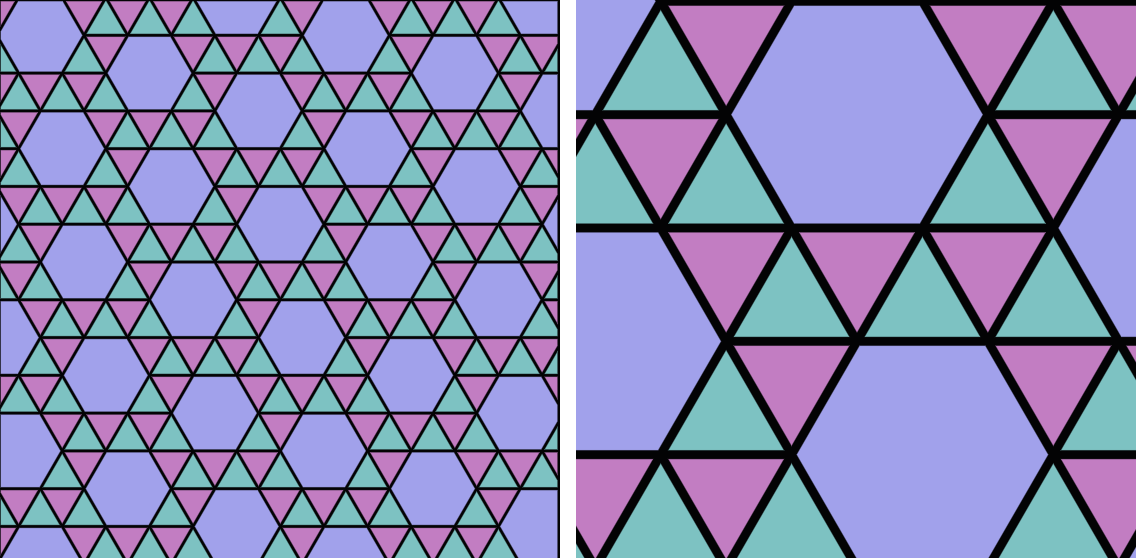
Left: the whole. Right: its middle third, enlarged.
This pattern is drawn by a WebGL 2 fragment shader. Its source:

```glsl
#version 300 es
precision highp float;
// Snub trihexagonal tiling: a triangular lattice where every seventh vertex
// is removed, merging its six triangles into a hexagon. Skewed lattice
// coordinates give the triangle, barycentric weights give edge distances.

uniform vec2 u_resolution;
out vec4 fragColor;

// Lengths are in canvas widths, except LINE_HALF in triangle edges
const float EDGE = 0.0779;
const vec2 HEX_CENTER = vec2(0.2669, 0.8659);
const float LINE_HALF = 0.034;
const float SOFTNESS = 0.85;        // edge blend, in output samples
const float BORDER_LEFT = 0.0013;
const float BORDER_RIGHT = 0.0045;
const float BORDER_TOP = 0.0022;

const vec3 HEX_COLOR = vec3(0.63, 0.63, 0.92);
const vec3 UP_COLOR = vec3(0.49, 0.76, 0.76);
const vec3 DOWN_COLOR = vec3(0.76, 0.49, 0.76);
const vec3 LINE_COLOR = vec3(0.01, 0.01, 0.015);

const float ROW_HEIGHT = 0.8660254; // height of a unit triangle

// Removed vertices form a sublattice of index seven
bool isHexCenter(vec2 v) {
    float k = v.x + 3.0 * v.y;
    return abs(k - 7.0 * floor(k / 7.0 + 0.5)) < 0.5;
}

// Returns the tile colour and, in w, the distance to its outline
vec4 tile(vec2 p) {
    float row = p.y / ROW_HEIGHT;
    vec2 skewed = vec2(p.x - 0.5 * row, row);
    vec2 corner = floor(skewed);
    vec2 f = skewed - corner;

    // Mirror the downward half of each rhombus onto the upward half
    bool pointsDown = f.x + f.y > 1.0;
    float dir = pointsDown ? -1.0 : 1.0;
    if (pointsDown) {
        f = 1.0 - f;
        corner += 1.0;
    }

    // Distances to the sides opposite each of the three vertices
    vec3 side = ROW_HEIGHT * vec3(1.0 - f.x - f.y, f.x, f.y);
    if (isHexCenter(corner)) return vec4(HEX_COLOR, side.x);
    if (isHexCenter(corner + vec2(dir, 0.0))) return vec4(HEX_COLOR, side.y);
    if (isHexCenter(corner + vec2(0.0, dir))) return vec4(HEX_COLOR, side.z);

    float nearest = min(side.x, min(side.y, side.z));
    return vec4(pointsDown ? DOWN_COLOR : UP_COLOR, nearest);
}

void main() {
    vec2 uv = gl_FragCoord.xy / u_resolution.x;
    float top = u_resolution.y / u_resolution.x;
    float blend = SOFTNESS / u_resolution.x;

    // Tiles and their outlines
    vec4 cell = tile((uv - HEX_CENTER) / EDGE);
    float lineDist = (cell.w - LINE_HALF) * EDGE;

    // Thin frame on three sides
    float frameDist = min(uv.x - BORDER_LEFT, 1.0 - uv.x - BORDER_RIGHT);
    frameDist = min(frameDist, top - uv.y - BORDER_TOP);

    float fill = smoothstep(-blend, blend, min(lineDist, frameDist));
    fragColor = vec4(mix(LINE_COLOR, cell.rgb, fill), 1.0);
}
```
